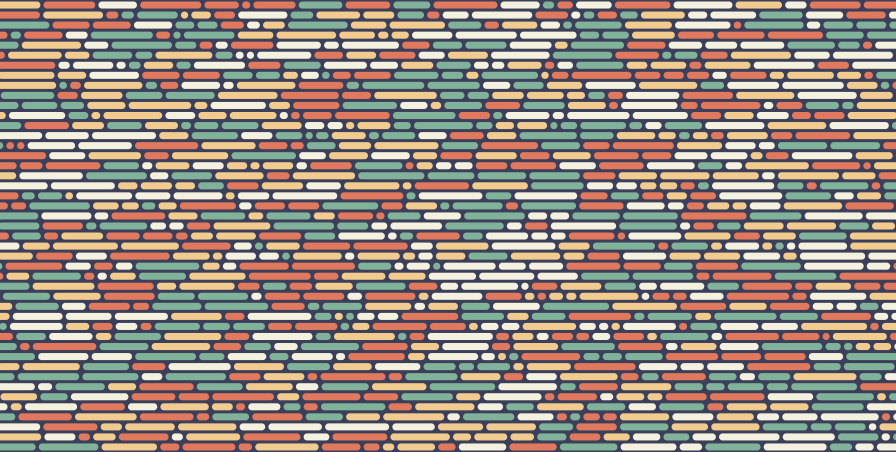
Reproduce this pattern procedurally as a WebGL 1 fragment shader.

```glsl
precision highp float;

uniform vec2 u_resolution;

float hash(vec2 p) {
  vec3 q = fract(p.xyx * vec3(0.1031, 0.1030, 0.0973));
  q += dot(q, q.yzx + 33.33);
  return fract((q.x + q.y) * q.z);
}

// Distance to a horizontal bar with round ends
float barDistance(vec2 p, float start, float len, float radius) {
  float nearest = clamp(p.x, start + radius, start + len - radius);
  return length(p - vec2(nearest, 0.0)) - radius;
}

vec3 barColor(float pick) {
  vec3 coral = vec3(0.88, 0.475, 0.37);
  vec3 green = vec3(0.506, 0.698, 0.604);
  vec3 cream = vec3(0.957, 0.945, 0.87);
  vec3 sand = vec3(0.95, 0.80, 0.56);
  if (pick < 0.27) return coral;
  if (pick < 0.53) return green;
  return pick < 0.765 ? cream : sand;
}

void main() {
  // One unit is the height of a row
  float rows = 45.0;
  float pixel = rows / u_resolution.y;
  vec2 p = gl_FragCoord.xy * pixel;
  float row = floor(p.y);
  p.y = fract(p.y) - 0.5;

  vec3 color = vec3(0.236, 0.247, 0.354);

  // Lay bars of random length end to end along the row
  float start = -6.0 * hash(vec2(row + 7.0, 91.0));
  for (int i = 0; i < 48; i++) {
    vec2 id = vec2(float(i) + 3.0, row + 11.0);
    float len = mix(0.7, 6.6, pow(hash(id), 1.15));
    float d = barDistance(p, start, len, 0.35);
    float coverage = clamp(0.5 - d / pixel, 0.0, 1.0);
    color = mix(color, barColor(hash(id + 57.0)), coverage);
    start += len + 0.32;
  }

  gl_FragColor = vec4(color, 1.0);
}
```
